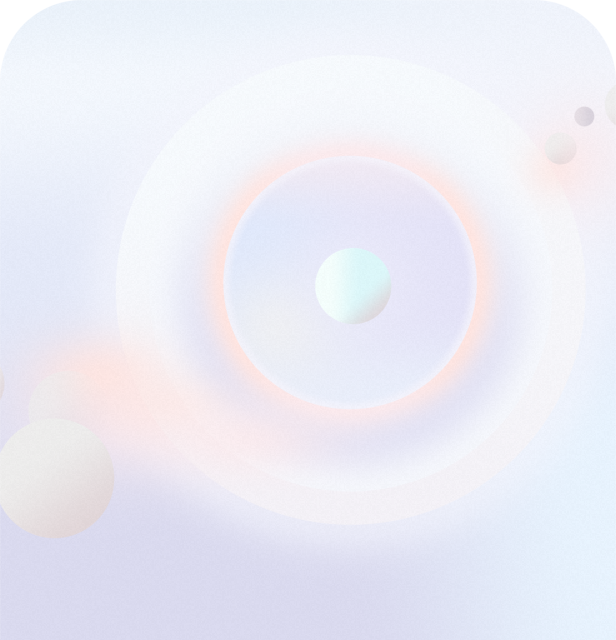
Give the GLSL for this background, as a Shadertoy shader.

```glsl
#define DISC_CENTER vec2(0.548, 0.547)
#define DISC_RADIUS 0.367
#define RING_RADIUS 0.315
#define LENS_CENTER vec2(0.547, 0.5586)
#define LENS_RADIUS 0.198
#define CORE_CENTER vec2(0.552, 0.553)
#define CORE_RADIUS 0.0595
#define CORNER_RADIUS 0.128
#define GRAIN 0.016
#define PEACH vec3(1.0, 0.895, 0.875)
#define ROSE vec3(0.985, 0.915, 0.925)
#define PEARL vec3(0.965, 0.975, 0.99)

float hash(vec2 cell) {
    vec3 q = fract(vec3(cell.xyx) * 0.1031);
    q += dot(q, q.yzx + 33.33);
    return fract((q.x + q.y) * q.z);
}

float disc(vec2 p, vec2 center, float radius) {
    float aa = 0.8 / iResolution.y;
    return 1.0 - smoothstep(-aa, aa, length(p - center) - radius);
}

// Soft elliptical falloff
float glow(vec2 p, vec2 center, vec2 size) {
    vec2 q = (p - center) / size;
    return exp(-dot(q, q));
}

vec3 backdrop(vec2 p, float width) {
    vec3 lavender = vec3(0.853, 0.853, 0.935);
    vec3 mist = vec3(0.893, 0.913, 0.972);
    vec3 sky = vec3(0.905, 0.95, 0.992);
    vec3 col = mix(lavender, mist, smoothstep(0.15, 0.6, p.y));
    col = mix(col, vec3(0.95, 0.967, 0.99), smoothstep(0.58, 0.88, p.y));
    col = mix(col, vec3(0.918, 0.947, 0.98), smoothstep(0.87, 1.0, p.y));
    float right = smoothstep(0.55, 1.0, p.x / width + 0.12 * p.y);
    col = mix(col, sky, right * (1.0 - smoothstep(0.3, 0.75, p.y)));
    return mix(col, vec3(0.945, 0.955, 0.985), 0.7 * right * smoothstep(0.4, 0.7, p.y));
}

// Wide plate with a sunken ring and a warm halo around the lens
vec3 plate(vec2 p, vec3 behind) {
    float d = length(p - DISC_CENTER);
    vec2 dir = (p - DISC_CENTER) / DISC_RADIUS;
    vec3 rim = mix(vec3(0.955, 0.945, 0.965), vec3(0.964, 0.978, 0.99), smoothstep(-0.8, 0.5, dir.y));
    rim = mix(rim, vec3(0.962, 0.96, 0.973), 0.7 * smoothstep(0.3, 1.0, dir.x));
    vec3 hollow = mix(vec3(0.882, 0.885, 0.958), vec3(0.95, 0.962, 0.984), smoothstep(-0.4, 0.75, dir.y));
    vec3 col = mix(behind, rim, 0.95 * disc(p, DISC_CENTER, DISC_RADIUS));
    vec3 inner = mix(hollow, PEARL, 0.9 * smoothstep(0.235, RING_RADIUS, d));
    col = mix(col, inner, 0.9 * disc(p, DISC_CENTER, RING_RADIUS));
    float gap = max(length(p - LENS_CENTER) - LENS_RADIUS, 0.0);
    vec3 halo = mix(ROSE, PEACH, smoothstep(0.15, 0.5, abs(dir.x)));
    return mix(col, halo, 0.95 * exp(-gap * gap / 0.0009));
}

// Tinted lens with a pale rim
vec3 lens(vec2 p) {
    vec2 q = (p - LENS_CENTER) / LENS_RADIUS;
    vec3 col = mix(vec3(0.877, 0.91, 0.984), vec3(0.892, 0.888, 0.968), smoothstep(-0.75, 0.35, q.x));
    col = mix(col, vec3(0.91, 0.93, 0.98), smoothstep(-0.2, -0.9, q.y));
    col = mix(col, vec3(0.942, 0.915, 0.953), smoothstep(0.4, 1.0, q.y));
    col = mix(col, vec3(0.94, 0.942, 0.948), 0.9 * glow(q, vec2(-0.55, -0.35), vec2(0.5, 0.42)));
    col = mix(col, vec3(0.925, 0.925, 0.98), 0.75 * glow(q, vec2(0.03, 0.0), vec2(0.48)));
    return mix(col, vec3(0.96, 0.955, 0.985), 0.75 * smoothstep(0.91, 1.0, length(q)));
}

vec3 core(vec2 p) {
    vec2 q = (p - CORE_CENTER) / CORE_RADIUS;
    vec3 col = mix(vec3(0.955, 0.992, 0.985), vec3(0.86, 0.965, 0.975), smoothstep(-0.7, 0.25, q.x));
    float shade = smoothstep(0.25, 1.05, dot(q, vec2(0.68, -0.73)));
    return mix(col, vec3(0.87, 0.845, 0.865), shade);
}

// Floating balls: x, y, radius, opacity
vec3 balls(vec2 p, vec3 col) {
    vec4 ball[5] = vec4[5](
        vec4(-0.046, 0.401, 0.053, 0.95), vec4(0.107, 0.358, 0.0625, 0.7),
        vec4(0.085, 0.2526, 0.0935, 1.0), vec4(0.876, 0.768, 0.025, 0.85),
        vec4(0.983, 0.836, 0.038, 0.8));
    for (int i = 0; i < 5; i++) {
        vec2 q = (p - ball[i].xy) / ball[i].z;
        float shade = smoothstep(-0.5, 1.05, dot(q, vec2(0.55, -0.75)));
        vec3 tone = mix(vec3(0.928, 0.926, 0.924), vec3(0.88, 0.835, 0.845), shade);
        float fade = mix(1.0, smoothstep(0.9, -0.7, q.x), min(1.0, 3.0 * (1.0 - ball[i].w)));
        col = mix(col, tone, disc(p, ball[i].xy, ball[i].z) * ball[i].w * fade);
    }
    // Small dusky ball
    vec2 bead = vec2(0.913, 0.818);
    float tilt = smoothstep(-0.015, 0.015, p.x - bead.x);
    return mix(col, mix(vec3(0.9, 0.87, 0.895), vec3(0.845, 0.82, 0.86), tilt), disc(p, bead, 0.0155));
}

void mainImage(out vec4 fragColor, in vec2 fragCoord) {
    vec2 p = fragCoord / iResolution.y;
    float width = iResolution.x / iResolution.y;
    vec3 col = backdrop(p, width);

    // Pale bloom behind the plate, warm light at its sides
    float outside = max(length(p - DISC_CENTER) - DISC_RADIUS, 0.0);
    col = mix(col, vec3(0.952, 0.957, 0.988), 0.65 * exp(-outside * outside / 0.0025));
    col = mix(col, ROSE, 0.7 * glow(p, vec2(0.2, 0.34), vec2(0.17, 0.085)));
    col = mix(col, ROSE, 0.6 * glow(p, vec2(0.91, 0.755), vec2(0.09, 0.1)));
    col = plate(p, col);
    col = mix(col, PEACH, 0.85 * glow(p, vec2(0.155, 0.415), vec2(0.1, 0.06)));
    col = mix(col, PEACH, 0.55 * glow(p, vec2(0.27, 0.365), vec2(0.1, 0.05)));
    col = mix(col, ROSE, 0.8 * glow(p, vec2(0.39, 0.315), vec2(0.13, 0.055)));
    col = mix(col, PEACH, 0.6 * glow(p, vec2(0.865, 0.735), vec2(0.045, 0.045)));

    // Lens, core and balls
    col = mix(col, lens(p), disc(p, LENS_CENTER, LENS_RADIUS));
    col = mix(col, core(p), disc(p, CORE_CENTER, CORE_RADIUS));
    col = balls(p, col);
    col += GRAIN * (hash(floor(p * 512.0)) - 0.5);

    // White corners at the top
    vec2 corner = vec2(abs(p.x - 0.5 * width) - 0.5 * width, p.y - 1.0) + CORNER_RADIUS;
    float edge = length(max(corner, 0.0)) - CORNER_RADIUS;
    float aa = 0.8 / iResolution.y;
    col = mix(col, vec3(1.0), smoothstep(-aa, aa, edge));
    fragColor = vec4(clamp(col, 0.0, 1.0), 1.0);
}
```
